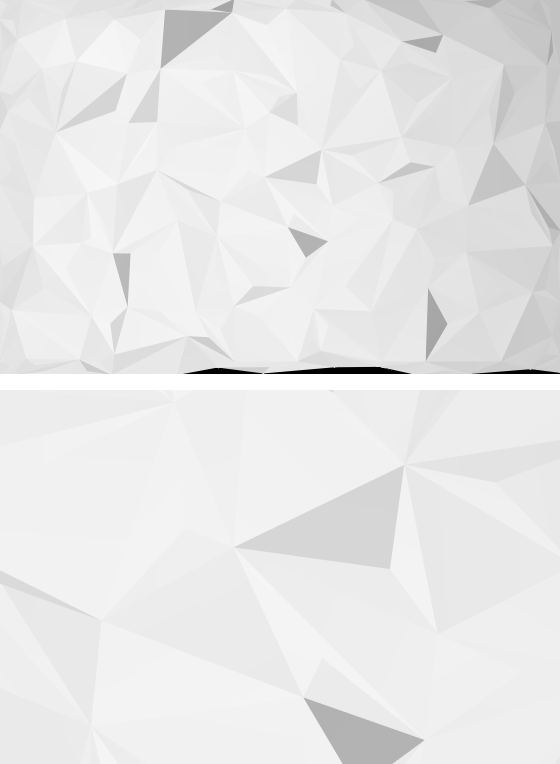
Top, the full canvas; bottom, a detail of the centre.
Give the GLSL for this background, as a Shadertoy shader.

```glsl
const vec2 GRID = vec2(12.0, 8.0);

float hash(vec2 p) {
    return fract(sin(dot(p, vec2(127.1, 311.7))) * 43758.547);
}

float cross2(vec2 a, vec2 b) { return a.x * b.y - a.y * b.x; }

// Jittered mesh point; outer rows and columns are pressed onto the frame
vec2 meshPoint(vec2 id) {
    vec2 jitter = vec2(hash(id), hash(id + 37.3)) - 0.5;
    vec2 p = clamp(id + 0.8 * jitter, vec2(0.6, 0.8), GRID - 0.6);
    if (id.x < 0.5) p.x = 0.55;
    if (id.x > GRID.x - 0.5) p.x = GRID.x - 0.55;
    if (id.y > GRID.y - 0.5) p.y = GRID.y - 0.55;
    if (id.y < 0.5) {
        float lift = hash(id + 5.9);
        p.y = 0.55 + 0.17 * lift * lift * step(4.5, id.x);
    }
    return p;
}

// Signed distance to the line a-b, positive on its left
float edgeDistance(vec2 p, vec2 a, vec2 b) {
    return cross2(b - a, p - a) / max(length(b - a), 1e-4);
}

// Pale centre, greyer rim and right side, with a few dark facets
float facetTone(vec2 p, vec2 center, vec2 seed) {
    vec2 u = (center - 0.55) / (GRID - 1.1);
    vec2 rim = min(u, 1.0 - u);
    float right = smoothstep(0.45, 1.0, u.x);
    float tone = 0.962 - 0.075 * right;
    tone -= 0.06 * right * smoothstep(0.55, 1.0, u.y);
    tone -= 0.045 * smoothstep(0.13, 0.02, min(rim.x, rim.y));
    tone -= 0.04 * hash(seed + 11.7);
    tone -= 0.25 * pow(hash(seed + 23.1), 14.0);
    float angle = 6.283 * hash(seed + 3.3);
    return tone + 0.008 * dot(p - center, vec2(cos(angle), sin(angle)));
}

// Adds one facet as (tone * coverage, coverage)
void addFacet(inout vec2 sum, vec2 p, vec2 a, vec2 b, vec2 c, vec2 seed, float px) {
    float d = min(edgeDistance(p, a, b), min(edgeDistance(p, b, c), edgeDistance(p, c, a)));
    float cover = clamp(0.5 + d / px, 0.0, 1.0);
    if (cover > 0.0) sum += cover * vec2(facetTone(p, (a + b + c) / 3.0, seed), 1.0);
}

// Draws a triangle whole, or split around a random inner point
void addTriangle(inout vec2 sum, vec2 p, vec2 a, vec2 b, vec2 c, vec2 seed, float px) {
    if (hash(seed + 71.9) < 0.5) {
        addFacet(sum, p, a, b, c, seed, px);
        return;
    }
    vec3 w = 0.2 + vec3(hash(seed + 1.3), hash(seed + 2.6), hash(seed + 4.1));
    vec2 m = (a * w.x + b * w.y + c * w.z) / (w.x + w.y + w.z);
    addFacet(sum, p, a, b, m, seed + 0.13, px);
    addFacet(sum, p, b, c, m, seed + 0.29, px);
    addFacet(sum, p, c, a, m, seed + 0.41, px);
}

void mainImage(out vec4 fragColor, in vec2 fragCoord) {
    vec2 span = GRID - 1.14;
    vec2 p = 0.57 + fragCoord / iResolution.xy * span;
    float px = span.y / iResolution.y;
    vec2 sum = vec2(0.0);

    for (int j = -1; j <= 1; j++)
    for (int i = -1; i <= 1; i++) {
        vec2 id = floor(p) + vec2(i, j);
        if (any(lessThan(id, vec2(0.0))) || any(greaterThan(id, GRID - 1.0))) continue;
        vec2 a = meshPoint(id);
        vec2 b = meshPoint(id + vec2(1.0, 0.0));
        vec2 c = meshPoint(id + vec2(1.0, 1.0));
        vec2 d = meshPoint(id + vec2(0.0, 1.0));

        // Cut the quad along the diagonal that leaves the fuller halves
        float cutAC = min(cross2(b - a, c - a), cross2(c - a, d - a));
        float cutBD = min(cross2(b - a, d - a), cross2(c - b, d - b));
        if (cutAC > cutBD) {
            addTriangle(sum, p, a, b, c, id, px);
            addTriangle(sum, p, a, c, d, id + 0.57, px);
        } else {
            addTriangle(sum, p, a, b, d, id, px);
            addTriangle(sum, p, b, c, d, id + 0.57, px);
        }
    }

    // Uncovered slivers along the bottom stay black
    fragColor = vec4(vec3(sum.x / max(sum.y, 1.0)), 1.0);
}
```
